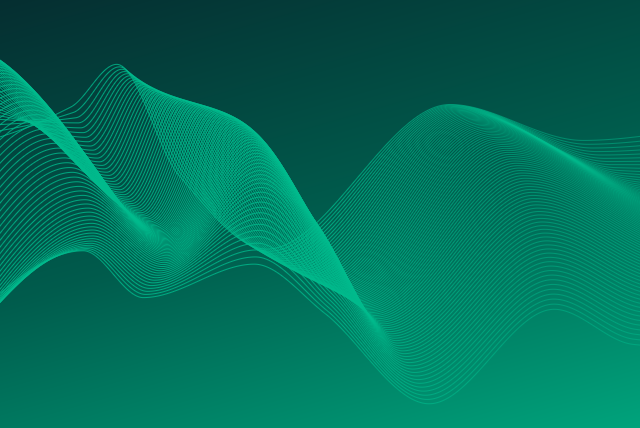
A Shadertoy shader for this background:

```glsl
const vec2 GRID = vec2(768.0, 512.0);   // design units across the canvas
const int LINES = 84;
const int NODES = 10;
const float HALF_WIDTH = 0.62;
const float OPACITY_LEFT = 0.80;
const float OPACITY_RIGHT = 0.50;
const vec3 DEEP = vec3(0.02, 0.18, 0.19);
const vec3 MIDDLE = vec3(0.00, 0.36, 0.30);
const vec3 BRIGHT = vec3(0.00, 0.64, 0.485);
const vec3 LINE_COLOR = vec3(0.00, 0.73, 0.55);

// Ribbon nodes from left to right; each vec4 holds four key strands,
// from the lowest strand to the highest. Y is measured from the top.
const vec4 NODE_X[NODES] = vec4[NODES](
    vec4(-160.0), vec4(100.0, 75.0, -30.0, -40.0),
    vec4(172.0, 200.0, 160.0, 85.0), vec4(305.0, 300.0, 230.0, 140.0),
    vec4(390.0, 385.0, 310.0, 215.0), vec4(515.0, 458.0, 400.0, 320.0),
    vec4(665.0, 640.0, 590.0, 540.0), vec4(760.0, 790.0, 790.0, 700.0),
    vec4(900.0), vec4(1000.0));
const vec4 NODE_Y[NODES] = vec4[NODES](
    vec4(455.0, 400.0, 120.0, 180.0), vec4(300.0, 185.0, 60.0, 172.0),
    vec4(356.0, 290.0, 245.0, 128.0), vec4(316.0, 165.0, 123.0, 77.0),
    vec4(375.0, 275.0, 215.0, 210.0), vec4(483.0, 386.0, 345.0, 298.0),
    vec4(370.0, 235.0, 160.0, 125.0), vec4(412.0, 300.0, 250.0, 168.0),
    vec4(420.0, 330.0, 280.0, 150.0), vec4(420.0, 330.0, 280.0, 150.0));

// Cubic weights that pass through the four key strands
vec4 strandWeights(float t) {
    float u = 3.0 * t, a = u - 1.0, b = u - 2.0, c = u - 3.0;
    return vec4(-a * b * c / 6.0, u * b * c / 2.0, -u * a * c / 2.0, u * a * b / 6.0);
}

vec2 node(int i, vec4 w) {
    return vec2(dot(NODE_X[i], w), dot(NODE_Y[i], w));
}

// Slope at a joint: flat at crests and troughs, harmonic mean elsewhere
float jointSlope(float before, float after) {
    return before * after <= 0.0 ? 0.0 : 2.0 * before * after / (before + after);
}

// Height and slope of a cubic segment
vec2 hermite(float x, vec2 a, vec2 b, float slopeA, float slopeB) {
    float span = b.x - a.x;
    float t = clamp((x - a.x) / span, 0.0, 1.0);
    float rise = b.y - a.y, mA = slopeA * span, mB = slopeB * span;
    float quad = 3.0 * rise - 2.0 * mA - mB;
    float cube = mA + mB - 2.0 * rise;
    return vec2(a.y + t * (mA + t * (quad + t * cube)),
                (mA + t * (2.0 * quad + 3.0 * t * cube)) / span);
}

vec2 strand(float x, vec4 w) {
    vec2 a = node(0, w), b = node(1, w);
    float slopeA = 0.0, slopeB = 0.0;
    float chord = (b.y - a.y) / (b.x - a.x);
    for (int i = 2; i < NODES; i++) {
        vec2 c = node(i, w);
        float nextChord = (c.y - b.y) / (c.x - b.x);
        slopeB = jointSlope(chord, nextChord);
        if (x <= b.x) break;
        a = b;
        b = c;
        slopeA = slopeB;
        chord = nextChord;
    }
    return hermite(x, a, b, slopeA, slopeB);
}

vec3 background(vec2 uv) {
    float s = 0.7 * uv.y + 0.3 * uv.x;
    return s < 0.5 ? mix(DEEP, MIDDLE, 2.0 * s) : mix(MIDDLE, BRIGHT, 2.0 * s - 1.0);
}

void mainImage(out vec4 fragColor, in vec2 fragCoord) {
    vec2 uv = fragCoord / iResolution.xy;
    uv.y = 1.0 - uv.y;
    vec2 p = uv * GRID;
    float pixel = GRID.y / iResolution.y;
    float opacity = mix(OPACITY_LEFT, OPACITY_RIGHT, smoothstep(0.4, 0.9, uv.x));

    // Layer the translucent strands
    float clear = 1.0;
    for (int i = 0; i < LINES; i++) {
        float t = float(i) / float(LINES - 1);
        vec2 curve = strand(p.x, strandWeights(t));
        float dist = abs(p.y - curve.x) * inversesqrt(1.0 + curve.y * curve.y);
        float cover = clamp((HALF_WIDTH + 0.5 * pixel - dist) / pixel, 0.0, 1.0);
        clear *= 1.0 - opacity * min(cover, 2.0 * HALF_WIDTH / pixel);
    }

    fragColor = vec4(mix(LINE_COLOR, background(uv), clear), 1.0);
}
```
